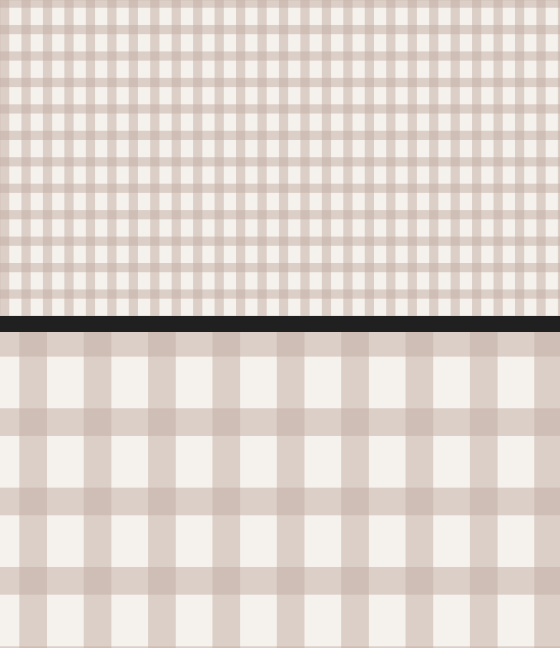
Top: the whole. Bottom: its middle third, enlarged.
This pattern is drawn by a Shadertoy shader. Its source:

```glsl
// Gingham check: upright and level bands of one translucent ink on cream paper.
// Each band is a repeated 1D distance; laying the ink twice darkens the crossings.
// Lengths are in canvas heights, with x from the left and y down from the top.

// Coverage of bands of the given width, the first one beginning at start.
float bandCoverage(float x, float start, float period, float width, float pixel) {
    float centre = start + 0.5 * width;
    float offset = mod(x - centre + 0.5 * period, period) - 0.5 * period;
    return clamp((0.5 * width - abs(offset)) / pixel + 0.5, 0.0, 1.0);
}

void mainImage(out vec4 fragColor, in vec2 fragCoord) {
    float pixel = 1.0 / iResolution.y;
    vec2 size = iResolution.xy * pixel;
    vec2 p = vec2(fragCoord.x, iResolution.y - fragCoord.y) * pixel;

    vec3 ink = vec3(0.768, 0.685, 0.642);
    vec3 color = vec3(0.962, 0.946, 0.928);

    // Upright bands, then level bands over them
    float upright = bandCoverage(p.x, 0.0, 0.0679, 0.0292, pixel);
    float level = bandCoverage(p.y, -0.0047, 0.0837, 0.0292, pixel);
    color = mix(color, ink, 0.52 * upright);
    color = mix(color, ink, 0.52 * level);

    // Faint hairline around the border
    vec2 inset = min(p, size - p);
    float border = clamp((0.0018 - min(inset.x, inset.y)) / pixel + 0.5, 0.0, 1.0);
    color = mix(color, ink, 0.35 * border);

    fragColor = vec4(color, 1.0);
}
```
